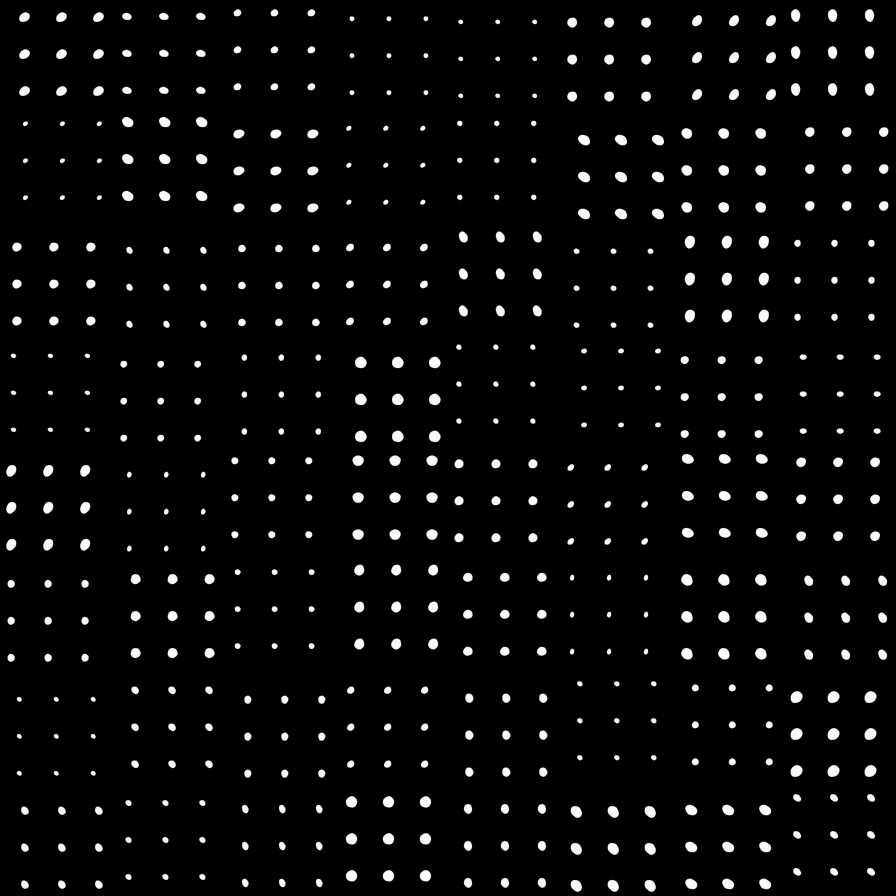
A WebGL 2 fragment shader for this pattern:

```glsl
#version 300 es
precision highp float;

uniform vec2 u_resolution;
out vec4 fragColor;

const float CELLS = 8.0;                        // dot groups across and down
const float DOT_SPACING = 0.33;                 // lengths below are in cell units
const vec2 GROUP_CENTER = vec2(0.494, 0.5);
const vec2 GROUP_JITTER = vec2(0.068, 0.082);
const float RADIUS_MIN = 0.0205;
const float RADIUS_MAX = 0.053;
const float RADIUS_SKEW = 1.25;                 // above 1 favours small dots
const float STRETCH_MAX = 0.19;
const float WOBBLE = 0.035;                     // outline roughness, share of radius
const uint SEED = 17u;
const vec3 BACKGROUND = vec3(0.0);
const vec3 DOT_COLOR = vec3(0.975);
const float PI = 3.14159;

// Three random values in 0..1 from a cell and a channel
vec3 hash3(ivec2 cell, uint channel) {
    uvec3 v = uvec3(uvec2(cell), channel + SEED) * 1664525u + 1013904223u;
    v.x += v.y * v.z;
    v.y += v.z * v.x;
    v.z += v.x * v.y;
    v ^= v >> 16u;
    v.x += v.y * v.z;
    v.y += v.z * v.x;
    v.z += v.x * v.y;
    return vec3(v >> 8u) / 16777216.0;
}

mat2 rotation(float angle) {
    float c = cos(angle), s = sin(angle);
    return mat2(c, s, -s, c);
}

// Approximate signed distance to an ellipse
float ellipseDistance(vec2 p, vec2 radii) {
    float k = length(p / radii);
    float slope = length(p / (radii * radii));
    return slope < 0.001 ? -min(radii.x, radii.y) : k * (k - 1.0) / slope;
}

void main() {
    float canvas = min(u_resolution.x, u_resolution.y);
    vec2 grid = gl_FragCoord.xy / canvas * CELLS;
    float pixel = CELLS / canvas;
    ivec2 cell = ivec2(floor(grid));

    // Group placement and dot shape, shared by all nine dots of a cell
    vec3 placement = hash3(cell, 0u);
    vec3 form = hash3(cell, 1u);
    vec2 center = GROUP_CENTER + GROUP_JITTER * (placement.xy * 2.0 - 1.0);
    float radius = mix(RADIUS_MIN, RADIUS_MAX, pow(placement.z, RADIUS_SKEW));
    float stretch = 1.0 + STRETCH_MAX * form.x;

    // Nearest dot of the three by three group
    vec2 p = fract(grid) - center;
    p -= DOT_SPACING * clamp(round(p / DOT_SPACING), -1.0, 1.0);
    p = rotation(form.y * PI) * p;

    // Stretched dot with a slightly uneven outline
    float angle = atan(p.y, p.x + 1e-6);
    float phase = form.z * 2.0 * PI;
    float wobble = 0.6 * sin(3.0 * angle + phase) + 0.4 * sin(5.0 * angle - 2.0 * phase);
    vec2 radii = radius * vec2(stretch, 1.0 / stretch);
    float d = ellipseDistance(p, radii) + WOBBLE * radius * wobble;

    float coverage = 1.0 - smoothstep(-0.75 * pixel, 0.75 * pixel, d);
    fragColor = vec4(mix(BACKGROUND, DOT_COLOR, coverage), 1.0);
}
```
